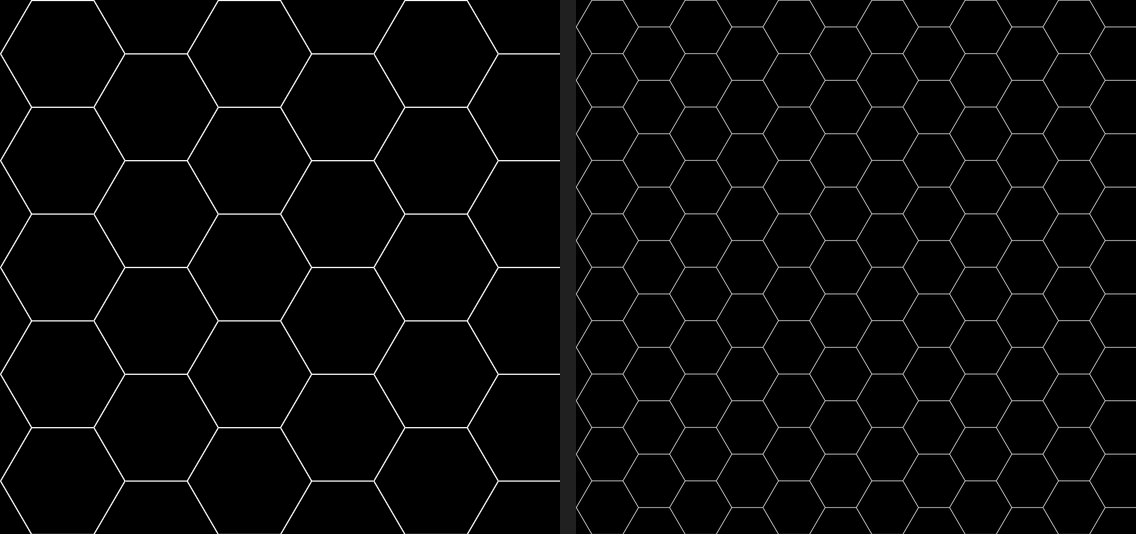
Left, the tile; right, the same tile 2 across and 2 down.
A WebGL 2 fragment shader for this pattern:

```glsl
#version 300 es
precision highp float;

#define REPEATS vec2(3.0, 5.0)
#define LINE_WIDTH 0.0118
#define SHIFT vec2(0.001, -0.0009)
#define LINE_COLOR vec3(0.98)
#define GROUND_COLOR vec3(0.0)

uniform vec2 u_resolution;
out vec4 fragColor;

// One repeat holds two flat-topped hexagons of unit height
const vec2 CELL = vec2(1.7320508, 1.0);

// Offset from the nearest hexagon centre
vec2 hexOffset(vec2 p) {
    vec2 a = mod(p, CELL) - 0.5 * CELL;
    vec2 b = mod(p - 0.5 * CELL, CELL) - 0.5 * CELL;
    return dot(a, a) < dot(b, b) ? a : b;
}

// Distance from inside a hexagon to its nearest side
float edgeDistance(vec2 q) {
    q = abs(q);
    return 0.5 - max(q.y, dot(q, vec2(0.8660254, 0.5)));
}

void main() {
    vec2 uv = gl_FragCoord.xy / u_resolution - SHIFT;

    // Put the left tips of the first column on the left edge
    vec2 p = (uv * REPEATS + vec2(1.0 / 6.0, 0.0)) * CELL;
    float d = edgeDistance(hexOffset(p));

    // Smooth line coverage, one pixel soft
    float pixel = REPEATS.y / u_resolution.y;
    float line = clamp((0.5 * LINE_WIDTH - d) / pixel + 0.5, 0.0, 1.0);

    fragColor = vec4(mix(GROUND_COLOR, LINE_COLOR, line), 1.0);
}
```
